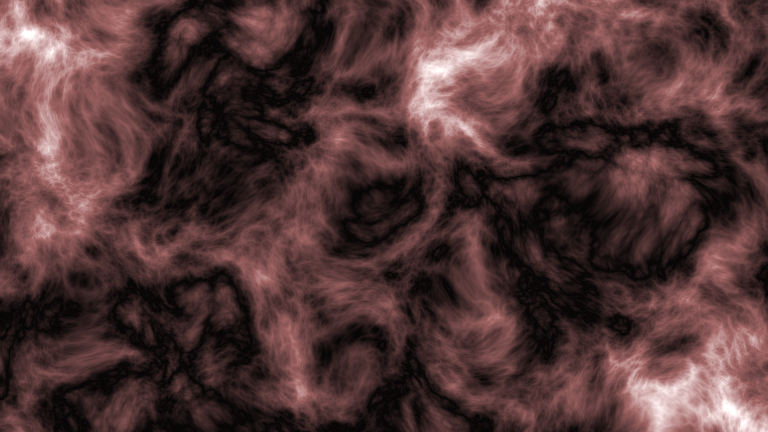
Write a Shadertoy shader that draws this texture.

```glsl
vec2 hashGradient(vec2 cell) {
    uvec2 q = uvec2(ivec2(cell) + 4096) * uvec2(1597u, 3812u + 1u);
    uint n = (q.x ^ q.y) * 73417u;
    n = (n ^ (n >> 15)) * 48271u;
    n = (n ^ (n >> 13)) * 69621u;
    n ^= n >> 16;
    vec2 r = vec2(n & 65535u, n >> 16) / 65535.0;
    return normalize(r * 2.0 - 0.99999);
}

// Gradient noise with a quintic fade, centred on zero
float noise(vec2 p) {
    vec2 i = floor(p), f = fract(p);
    vec2 u = f * f * f * (f * (f * 6.0 - 15.0) + 10.0);
    float a = dot(hashGradient(i), f);
    float b = dot(hashGradient(i + vec2(1, 0)), f - vec2(1, 0));
    float c = dot(hashGradient(i + vec2(0, 1)), f - vec2(0, 1));
    float d = dot(hashGradient(i + vec2(1, 1)), f - vec2(1, 1));
    return mix(mix(a, b, u.x), mix(c, d, u.x), u.y);
}

// Creased octaves: bright filaments where the noise crosses zero
float filaments(vec2 p) {
    float sum = 0.0, amplitude = 1.15;
    mat2 turn = mat2(0.8, 0.6, -0.6, 0.8);
    for (int octave = 0; octave < 6; octave++) {
        float n = noise(p);
        sum += amplitude * (0.175 - sqrt(n * n + 0.0003));
        amplitude *= 0.62;
        p = turn * p * 2.03 + 17.3;
    }
    return sum;
}

vec3 smokyRose(float v) {
    vec3 color = v * vec3(1.0, 0.62, 0.62);
    color.gb += 0.85 * max(v - 0.62, 0.0);
    return color + vec3(0.012, 0.01, 0.01);
}

void mainImage(out vec4 fragColor, in vec2 fragCoord) {
    vec2 p = fragCoord / iResolution.y;

    // Gentle warp curls the filaments
    vec2 warp = vec2(noise(p * 4.0 + 31.7), noise(p * 4.0 + 73.1));
    vec2 q = p + 0.11 * warp;

    // Broad clouds plus filaments; folding at zero cuts the black veins
    float field = 0.28 + 0.95 * noise(q * 2.0 + 5.4) + filaments(q * 3.2 + 11.6);
    float brightness = sqrt(field * field + 0.0002);

    fragColor = vec4(clamp(smokyRose(brightness), 0.0, 1.0), 1.0);
}
```
